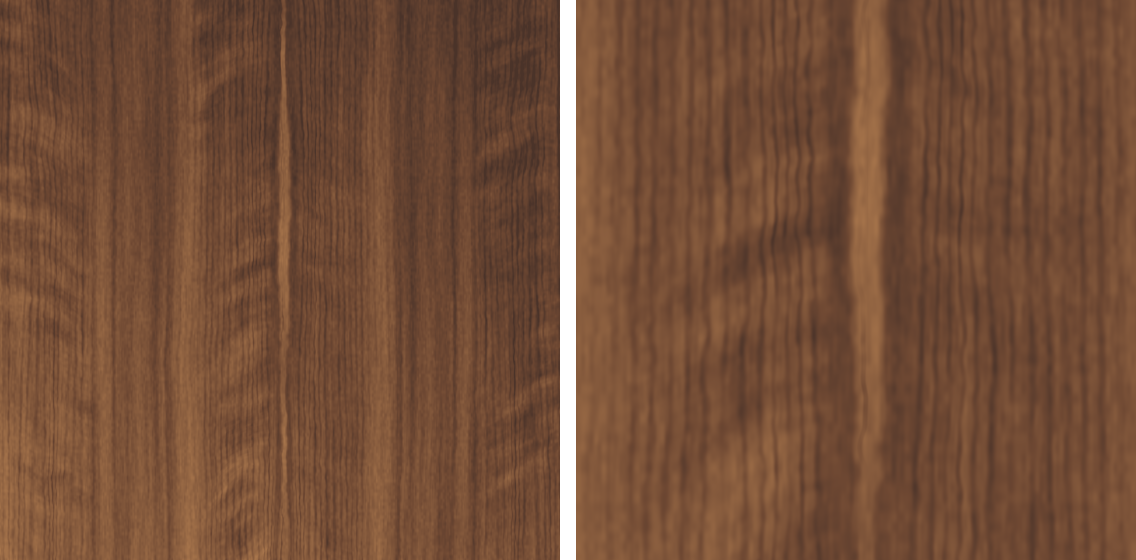
Left: the whole. Right: its middle third, enlarged.
Give the GLSL for this texture, as a three.js fragment shader.

```glsl
varying vec2 vUv;

#define SEAM_X 0.507
#define RING_COUNT 98.0
#define RING_DEPTH 0.36
#define FIGURE_FREQ 34.0
#define FIGURE_GAIN 0.72
#define PORE_GAIN 0.27
#define STREAK_GAIN 0.34
#define LIGHT_SLOPE vec2(-0.24, -0.42)
#define DARK_WOOD vec3(0.292, 0.200, 0.162)
#define MID_WOOD vec3(0.430, 0.280, 0.196)
#define PALE_WOOD vec3(0.640, 0.446, 0.288)

float hash(vec2 p) {
  vec3 q = fract(vec3(p.xyx) * 0.1031);
  q += dot(q, q.yzx + 33.33);
  return fract((q.x + q.y) * q.z);
}

float noise(vec2 p) {
  vec2 cell = floor(p), f = fract(p);
  f = f * f * (3.0 - 2.0 * f);
  return mix(mix(hash(cell), hash(cell + vec2(1.0, 0.0)), f.x),
             mix(hash(cell + vec2(0.0, 1.0)), hash(cell + 1.0), f.x), f.y);
}

float fbm(vec2 p) {
  float sum = 0.0, gain = 0.53;
  for (int i = 0; i < 4; i++) {
    sum += gain * noise(p);
    p = p * 2.03 + 17.3;
    gain *= 0.5;
  }
  return sum;
}

float bump(float x, float centre, float width) {
  float q = (x - centre) / width;
  return exp(-q * q);
}

// Broad tone of the veneer by distance from the seam
float zoneTone(float d) {
  float tone = 0.40 + 0.24 * bump(d, 0.174, 0.022);
  tone -= 0.04 * bump(d, 0.08, 0.05);
  tone -= 0.24 * bump(d, 0.207, 0.005) + 0.11 * bump(d, 0.226, 0.008);
  tone -= 0.20 * bump(d, 0.305, 0.004) + 0.16 * bump(d, 0.342, 0.004);
  return tone + 0.06 * bump(d, 0.325, 0.012);
}

// Dark growth lines of uneven spacing, strength and continuity
float growthLines(float g, float y) {
  float phase = g * RING_COUNT + 2.0 * noise(vec2(g * 28.0, y * 1.6));
  float line = 0.5 + 0.5 * cos(6.28318 * phase);
  float strength = mix(0.35, 1.0, hash(vec2(floor(phase + 0.5), 7.0)));
  float breaks = mix(0.5, 1.2, noise(vec2(phase * 1.3, y * 26.0)));
  return pow(line, 2.2) * strength * breaks;
}

// Slanted shimmer bands across the grain
float crossFigure(float d, float y, float seed) {
  float slope = mix(0.5, -0.42, step(0.27, d));
  float v = y + slope * d + 0.04 * noise(vec2(d * 14.0, y * 7.0) + seed);
  float bands = fbm(vec2(d * 12.0 + seed, v * FIGURE_FREQ));
  float patches = smoothstep(0.3, 0.75, noise(vec2(d * 13.0, v * 6.0) + seed + 4.0));
  return (bands - 0.46) * mix(0.3, 1.1, patches);
}

void main() {
  float y = vUv.y;
  float offset = vUv.x - SEAM_X;
  float d = abs(offset);
  float side = step(0.0, offset);
  float seed = side * 31.7;

  // Grain coordinate, mirrored at the seam and bent around a swirl
  vec2 q = (vec2(d, y) - vec2(0.41, 0.76)) / vec2(0.055, 0.045);
  float swirl = exp(-dot(q, q));
  float inner = smoothstep(0.008, 0.03, d) * (1.0 - smoothstep(0.14, 0.18, d));
  float outer = smoothstep(0.32, 0.38, d);
  float figure = crossFigure(d, y, seed) * (inner * mix(1.0, 0.6, side) + 0.9 * outer);
  float g = d + 0.007 * (noise(vec2(d * 5.0, y * 3.0)) - 0.5);
  g += 0.003 * (noise(vec2(d * 16.0, y * 14.0) + seed) - 0.5);
  g += 0.0022 * (noise(vec2(vUv.x * 110.0, y * 75.0)) - 0.5);
  g += 0.005 * figure + 0.010 * swirl * q.y;

  // Tone: zones, lines, streaks, shimmer and pores
  float ringMask = 0.16 + 0.84 * max(inner, 0.85 * outer);
  float tone = zoneTone(g) + dot(vUv - 0.5, LIGHT_SLOPE);
  tone += RING_DEPTH * ringMask * (0.24 - growthLines(g, y));
  tone += STREAK_GAIN * 0.6 * (noise(vec2(g * 38.0, y * 1.6)) - 0.5);
  tone += STREAK_GAIN * 0.6 * (noise(vec2(g * 150.0, y * 5.0) + 9.0) - 0.5);
  tone += FIGURE_GAIN * figure + 0.12 * swirl;
  tone += 0.13 * (fbm(vec2(vUv.x * 7.0, y * 4.0) + 50.0) - 0.5);
  float pores = noise(vec2(vUv.x * 400.0, y * 62.0));
  pores += noise(vec2(vUv.x * 260.0, y * 170.0) + 80.0);
  tone += PORE_GAIN * 0.5 * (pores - 1.0);

  // Pale sapwood seam: ragged, fading, with dark shoulders
  float ragged = 0.005 * fbm(vec2(y * 14.0, 3.0)) + 0.003 * noise(vec2(y * 70.0, 40.0));
  float wander = abs(offset + ragged - 0.004);
  float width = 0.003 + 0.009 * smoothstep(0.2, 0.9, noise(vec2(y * 7.0, 12.0)));
  float seam = 1.0 - smoothstep(width * 0.4, width * 1.1, wander);
  float split = 1.0 - smoothstep(0.0006, 0.0022, abs(offset + 1.4 * ragged - 0.002));
  tone -= 0.15 * bump(wander, width + 0.003, 0.005);
  tone += seam * (0.12 + 0.42 * noise(vec2(y * 9.0, 21.0)));
  tone -= 0.25 * split * noise(vec2(y * 16.0, 33.0));

  tone = clamp(tone, 0.0, 1.12);
  vec3 wood = mix(DARK_WOOD, MID_WOOD, min(tone / 0.4, 1.0));
  wood += (PALE_WOOD - MID_WOOD) * max(tone - 0.4, 0.0) / 0.6;
  gl_FragColor = vec4(wood, 1.0);
}
```
